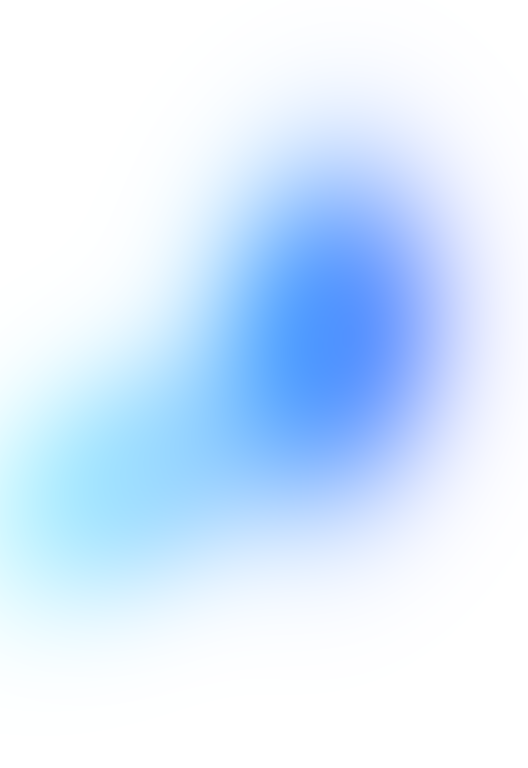
Give the GLSL for this background, as a WebGL 2 fragment shader.

```glsl
#version 300 es
precision highp float;
// A soft blue glow with a cyan tail on white: two tilted, blurred ellipses
// are screened into one density, which blends white toward a tint that
// runs from cyan at the left to indigo at the right.

uniform vec2 u_resolution;
out vec4 fragColor;

const vec3 WHITE = vec3(1.0);
const vec3 CYAN = vec3(0.0, 0.83, 1.0);
const vec3 INDIGO = vec3(0.0, 0.13, 1.0);
const float FALLOFF = 1.2; // above 1: flatter core and shorter skirt than a Gaussian

// Blurred ellipse; radii are along and across the axis at the given angle.
float softEllipse(vec2 p, vec2 center, vec2 radii, float angle) {
    vec2 axis = vec2(cos(angle), sin(angle));
    vec2 d = p - center;
    vec2 q = vec2(dot(d, axis), dot(d, vec2(-axis.y, axis.x))) / radii;
    return exp(-pow(dot(q, q), FALLOFF));
}

// Overlaps two densities without exceeding one.
float screenBlend(float a, float b) {
    return a + b - a * b;
}

void main() {
    // Positions are in units of the canvas height.
    vec2 p = gl_FragCoord.xy / u_resolution.y;
    float across = gl_FragCoord.x / u_resolution.x;

    // Upright core and the tail sweeping to the lower left
    float core = 0.68 * softEllipse(p, vec2(0.424, 0.564), vec2(0.224, 0.159), 1.47);
    float tail = 0.37 * softEllipse(p, vec2(0.176, 0.381), vec2(0.215, 0.150), 0.55);

    vec3 tint = mix(CYAN, INDIGO, across);
    fragColor = vec4(mix(WHITE, tint, screenBlend(core, tail)), 1.0);
}
```
